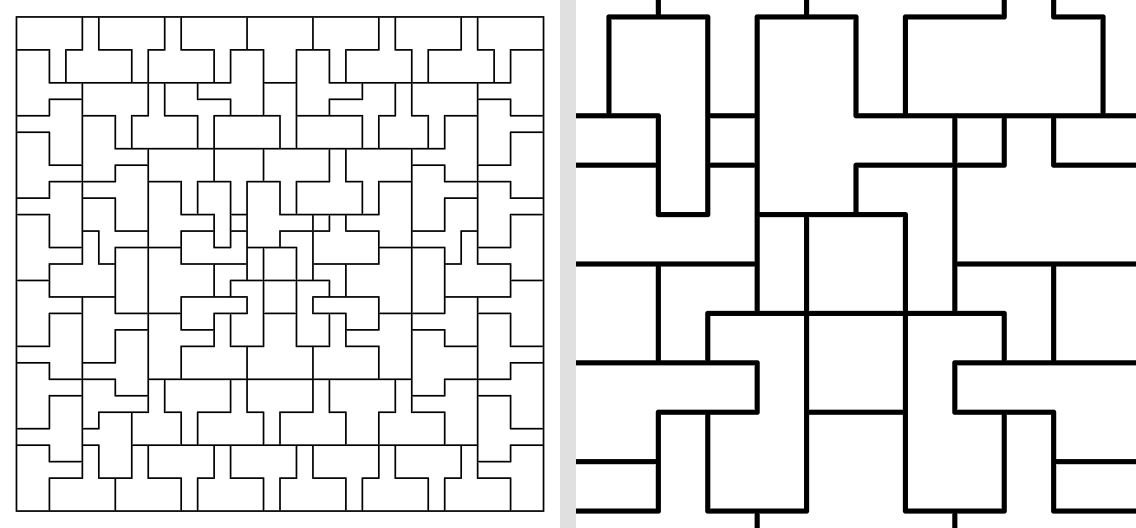
Left: the whole. Right: its middle third, enlarged.
Reproduce this pattern procedurally as a WebGL 2 fragment shader.

```glsl
#version 300 es
precision highp float;

// Line drawing of an irregular tiling of Y-shaped pieces (a bar plus a stub).
// Concentric rings of interlocking strips assign each lattice cell a piece
// number; an outline is drawn wherever neighbouring cells differ.

uniform vec2 u_resolution;
out vec4 fragColor;

const vec2 BOARD = vec2(32.0, 30.0);   // board size in lattice cells
const float MARGIN = 1.0;
const float HALF_STROKE = 0.052;
const vec3 PAPER = vec3(1.0);
const vec3 INK = vec3(0.0);

float hash(float n) {
    return fract(sin(n * 91.7 + 4.1) * 4375.5);
}

// Piece number in a two-lane run of interlocking bars with period five
float runPiece(float s, bool outerLane) {
    float q = floor(s / 5.0);
    float m = s - 5.0 * q;
    if (outerLane) return 2.0 * q + step(3.5, m);
    return 2.0 * q + (m < 1.5 ? -1.0 : step(2.5, m));
}

// Piece at position s along and depth t across a strip, or -1 if not covered.
// Two mirrored runs start at the ends; filler pieces join them in between.
float stripPiece(float s, float t, float len, float seed) {
    float e = len - 1.0 - s;
    if (min(s, e) < 0.0 || t > 5.5) return -1.0;

    float spare = max(0.0, floor((len - 8.0) / 5.0));
    float firstBars = floor(hash(seed) * (spare + 1.0));
    float a = 5.0 * firstBars + 4.0;
    float b = 5.0 * (spare - firstBars) + 4.0;
    float gap = len - a - b;
    bool outerLane = t < 1.5;

    // Runs and filler inside the strip
    if (t < 3.5) {
        if (!outerLane && min(s, e) < 2.0) return -1.0;
        float trim = outerLane ? 0.0 : 1.0;
        if (s < a - trim) return runPiece(s, outerLane);
        if (e < b - trim) return 50.0 + runPiece(e, outerLane);
        bool stem = s > a && s < a + gap - 1.0;
        if (gap == 1.0 || gap == 2.0 || outerLane || stem) return 40.0;
        return s <= a ? 41.0 : 42.0;
    }

    // Crosswise fillers that reach into the next ring, each with a stub
    if (gap < 0.0 || gap == 1.0 || gap == 2.0) return -1.0;
    float stub = t < 4.5 ? 2.0 : 0.0;
    float left = s - (a - 1.0);
    if (left >= -stub && left < 2.0) return 41.0;
    float right = s - (a + gap - 1.0);
    if (gap > 2.0 && right >= 0.0 && right < 2.0 + stub) return 42.0;
    return -1.0;
}

// Piece number of a cell, counted from the top left; -1 off the board
float pieceAt(vec2 cell) {
    if (any(lessThan(cell, vec2(0.0))) || any(greaterThanEqual(cell, BOARD))) return -1.0;
    for (int ring = 0; ring < 4; ring++) {
        float k = float(ring);
        vec2 size = BOARD - 8.0 * k;
        vec2 p = cell - 4.0 * k;
        vec2 far = size - 1.0 - p;
        float found = -1.0;
        for (int side = 0; side < 4; side++) {
            // Along, across and length for top, left, right and bottom
            vec3 strip = vec3(p.x, p.y, size.x);
            if (side == 1) strip = vec3(p.y - 2.0, p.x, size.y - 2.0);
            if (side == 2) strip = vec3(p.y - 2.0, far.x, size.y - 2.0);
            if (side == 3) strip = vec3(p.x - 2.0, far.y, size.x - 4.0);
            float seed = 4.0 * k + float(side);
            float piece = stripPiece(strip.x, strip.y, strip.z, seed);
            bool inside = strip.y < 3.5;
            if (piece >= 0.0 && (inside || found < 0.0)) found = 100.0 * seed + piece;
        }
        if (found >= 0.0) return found;
    }
    return -2.0;
}

// Distance to a half-cell segment leaving the origin along dir
float spokeDistance(vec2 p, vec2 dir) {
    return length(p - dir * clamp(dot(p, dir), 0.0, 0.5));
}

// Distance to the outlines meeting at the lattice vertex nearest to p
float outlineDistance(vec2 p) {
    vec2 vertex = floor(p + 0.5);
    vec2 d = p - vertex;
    float nw = pieceAt(vertex + vec2(-1.0, -1.0));
    float ne = pieceAt(vertex + vec2(0.0, -1.0));
    float sw = pieceAt(vertex + vec2(-1.0, 0.0));
    float se = pieceAt(vertex);
    float dist = 1.0;
    if (nw != ne) dist = min(dist, spokeDistance(d, vec2(0.0, -1.0)));
    if (sw != se) dist = min(dist, spokeDistance(d, vec2(0.0, 1.0)));
    if (nw != sw) dist = min(dist, spokeDistance(d, vec2(-1.0, 0.0)));
    if (ne != se) dist = min(dist, spokeDistance(d, vec2(1.0, 0.0)));
    return dist;
}

void main() {
    vec2 fit = u_resolution / (BOARD + 2.0 * MARGIN);
    float cellSize = min(fit.x, fit.y);
    vec2 p = (gl_FragCoord.xy - 0.5 * u_resolution) / cellSize;
    p = vec2(p.x, -p.y) + 0.5 * BOARD;
    float ink = clamp((HALF_STROKE - outlineDistance(p)) * cellSize + 0.5, 0.0, 1.0);
    fragColor = vec4(mix(PAPER, INK, ink), 1.0);
}
```
